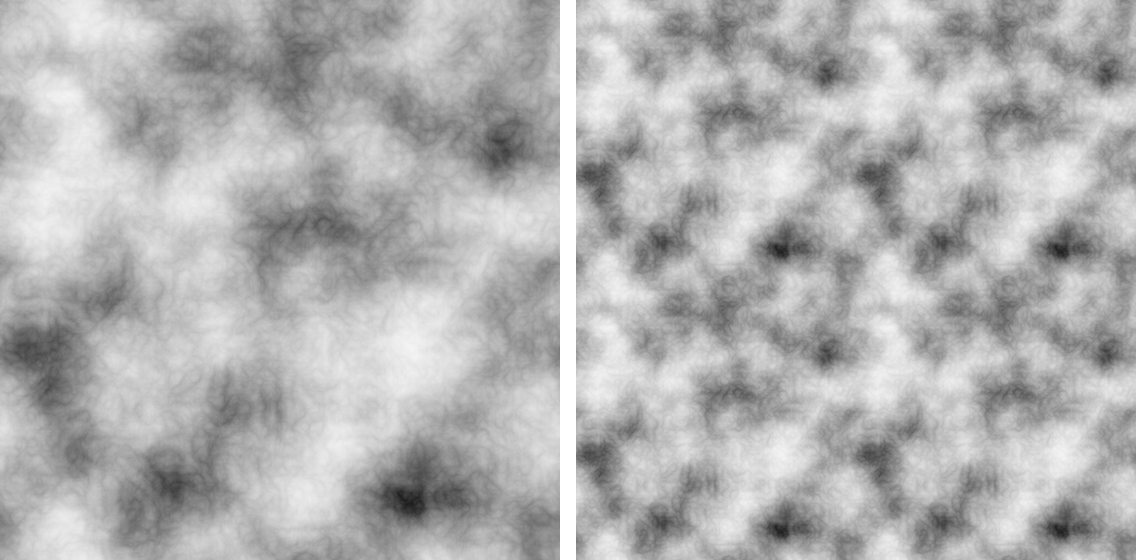
Left: one tile. Right: repeated 2 by 2.
Reproduce this texture procedurally as a WebGL 1 fragment shader.

```glsl
precision highp float;
// Soft grey clouds: tiling gradient noise with finely creased, billowy detail.

uniform vec2 u_resolution;

#define BASE_CELLS 4.0    // noise cells across the tile in the widest octave
#define OCTAVES 7
#define SOFT_OCTAVES 3    // wide octaves left smooth; finer ones are creased
#define GAIN 0.53         // amplitude ratio between octaves
#define WARP 0.012        // bending of the cloud edges
#define MEAN_GREY 0.708
#define CONTRAST 0.49
#define DARK_SKEW 0.22    // deepens shadows and flattens highlights
#define SEED 17.0

const float TAU = 6.2831853;

float hash(vec2 p) {
  return fract(sin(dot(p, vec2(127.1, 311.7))) * 43758.5453);
}

// Slope of a random unit gradient at a lattice corner, wrapped to the period
float cornerSlope(vec2 cell, vec2 offset, float period, float seed) {
  float angle = TAU * hash(mod(cell, period) + seed);
  return dot(vec2(cos(angle), sin(angle)), offset);
}

// Gradient noise repeating once per unit of uv
float tileNoise(vec2 uv, float period, float seed) {
  vec2 p = uv * period + hash(vec2(seed, period));
  vec2 cell = floor(p);
  vec2 f = p - cell;
  vec2 blend = f * f * f * (f * (f * 6.0 - 15.0) + 10.0);
  vec2 e = vec2(1.0, 0.0);
  float low = mix(cornerSlope(cell, f, period, seed),
                  cornerSlope(cell + e.xy, f - e.xy, period, seed), blend.x);
  float high = mix(cornerSlope(cell + e.yx, f - e.yx, period, seed),
                   cornerSlope(cell + e.xx, f - e.xx, period, seed), blend.x);
  return mix(low, high, blend.y);
}

// Smooth wide shapes plus thin dark creases in the fine octaves
float cloudDensity(vec2 uv) {
  float sum = 0.0;
  float amplitude = 1.0;
  float period = BASE_CELLS;
  for (int i = 0; i < OCTAVES; i++) {
    float n = tileNoise(uv, period, SEED + 7.3 * float(i));
    if (i >= SOFT_OCTAVES) n = 2.0 * abs(n) - 0.35;
    sum += amplitude * n;
    amplitude *= GAIN;
    period *= 2.0;
  }
  return sum;
}

void main() {
  vec2 uv = gl_FragCoord.xy / u_resolution;
  vec2 bend = vec2(tileNoise(uv, 12.0, SEED + 61.0),
                   tileNoise(uv, 12.0, SEED + 83.0));
  float density = cloudDensity(uv + WARP * bend);
  float grey = MEAN_GREY + CONTRAST * density - DARK_SKEW * density * density;
  gl_FragColor = vec4(vec3(clamp(grey, 0.0, 1.0)), 1.0);
}
```
